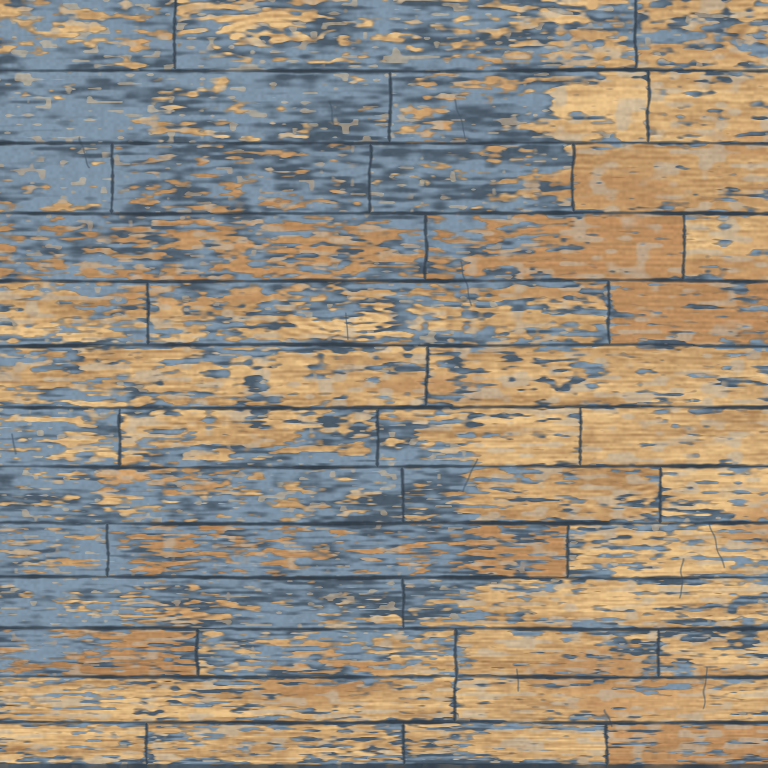
Reproduce this texture procedurally as a WebGL 1 fragment shader.

```glsl
precision highp float;
uniform vec2 u_resolution;

const float ROW_BASE = 0.0543;      // height of the lowest row
const float ROW_GROWTH = 0.00176;   // rows get taller upwards
const float ROW_START = 0.003;
const float PLANK_LENGTH = 0.6;
const float SHORT_PLANKS = 0.14;    // share of planks cut in two
const float SEAM_HALF = 0.0021;
const float JOINT_HALF = 0.0018;
const float BARE_BIAS = -0.135;
const float PAINTED_BIAS = 0.1;
const float FLAKE_SOFTNESS = 0.05;
const vec2 FLAKE_SCALE = vec2(46.0, 160.0);
const vec2 STREAK_SCALE = vec2(15.0, 185.0);
const int SCRATCHES = 12;

const vec3 WOOD_LIGHT = vec3(0.92, 0.77, 0.55);
const vec3 WOOD_DARK = vec3(0.58, 0.43, 0.29);
const vec3 WOOD_RED = vec3(0.69, 0.50, 0.34);
const vec3 FILM = vec3(0.48, 0.43, 0.38);
const vec3 PALE = vec3(0.74, 0.71, 0.66);
const vec3 PAINT_DARK = vec3(0.28, 0.34, 0.40);
const vec3 PAINT_LIGHT = vec3(0.49, 0.58, 0.66);
const vec3 SEAM = vec3(0.20, 0.24, 0.28);

float hash(vec2 p) {
  return fract(sin(dot(p, vec2(127.1, 311.7))) * 43758.5453);
}

float noise(vec2 p) {
  vec2 i = floor(p), f = fract(p);
  f = f * f * (3.0 - 2.0 * f);
  return mix(mix(hash(i), hash(i + vec2(1.0, 0.0)), f.x),
             mix(hash(i + vec2(0.0, 1.0)), hash(i + 1.0), f.x), f.y);
}

float segmentDistance(vec2 p, vec2 a, vec2 b) {
  vec2 pa = p - a, ba = b - a;
  return length(pa - ba * clamp(dot(pa, ba) / dot(ba, ba), 0.0, 1.0));
}

float line(float d, float halfWidth, float px) {
  return 1.0 - smoothstep(halfWidth - px, halfWidth + px, d);
}

void main() {
  vec2 uv = gl_FragCoord.xy / u_resolution;
  float px = 1.0 / min(u_resolution.x, u_resolution.y);

  // Rows, foreshortened towards the bottom
  float y = max(uv.y - ROW_START + 0.003 * (noise(uv * vec2(5.0, 9.0)) - 0.5), 0.0);
  float t = (sqrt(ROW_BASE * ROW_BASE + 4.0 * ROW_GROWTH * y) - ROW_BASE) / (2.0 * ROW_GROWTH);
  float row = floor(t), across = fract(t);
  float seamDist = min(across, 1.0 - across) * (ROW_BASE + 2.0 * ROW_GROWTH * t);

  // Staggered planks, some cut short
  float stagger = 0.35 + 0.57 * mod(row, 2.0) + 0.24 * (hash(vec2(row, 4.0)) - 0.5);
  float s = uv.x / PLANK_LENGTH - stagger + 0.006 * (noise(uv * vec2(3.0, 40.0)) - 0.5);
  float plank = floor(s), along = fract(s);
  float jointDist = min(along, 1.0 - along) * PLANK_LENGTH;
  if (hash(vec2(plank, row + 31.0)) < SHORT_PLANKS) {
    jointDist = min(jointDist, abs(along - 0.56) * PLANK_LENGTH);
    plank += 0.5 * step(0.56, along);
  }
  vec2 id = vec2(plank, row);
  float tone = hash(id + 7.3), kind = hash(id + 19.1);

  // Wood grain, with arched rings on some planks
  vec2 p = vec2(uv.x, t * 0.077) + vec2(kind, tone) * 9.0;
  float fine = noise(p * vec2(18.0, 330.0));
  float broad = noise(p * vec2(7.0, 60.0));
  float pores = noise(p * vec2(90.0, 300.0) + 8.0);
  vec2 arch = vec2(along - 0.2 - 0.6 * tone, (across - 0.4) * 0.55);
  float rings = sin(length(arch) * 150.0 + 6.0 * noise(p * vec2(12.0, 45.0)));
  rings *= step(0.7, kind) * (1.0 - smoothstep(0.1, 0.36, length(arch)));
  float shade = 0.2 + 0.45 * (fine - 0.5) + 0.55 * (broad - 0.4) + 0.35 * (pores - 0.5) + 0.2 * rings;
  vec3 wood = mix(WOOD_LIGHT, WOOD_DARK, clamp(shade + 0.2 * tone, 0.0, 1.0));
  float redness = max(smoothstep(0.75, 0.9, tone), 0.7 * smoothstep(0.6, 0.85, noise(uv * vec2(5.0, 16.0))));
  wood = mix(wood, WOOD_RED * (0.8 + 0.4 * fine), 0.65 * redness);

  // Broad zones of worn paint, with abrupt ends from row to row
  float band = 0.5 + 0.5 * cos(6.2832 * (uv.y - 0.27) / 0.56);
  float edge = 0.63 + 0.09 * step(0.62, uv.y) + 0.05 * (hash(vec2(row, 9.0)) - 0.5);
  float zone = (1.0 - smoothstep(edge - 0.02, edge + 0.02, uv.x)) * (0.14 + 0.86 * band);
  float leftStrip = 1.0 - smoothstep(0.16, 0.21, uv.x + 0.04 * (noise(uv * vec2(8.0, 40.0)) - 0.5));
  float bias = mix(BARE_BIAS, PAINTED_BIAS, zone) + 0.08 * leftStrip * (0.25 + 0.75 * band);
  bias += 0.2 * (noise(uv * vec2(6.0, 13.0) + 3.0) - 0.5) + 0.09 * (kind - 0.5);
  bias += 0.17 * exp(-min(seamDist, jointDist) / 0.005) + 0.05 * rings;

  // Flakes and thin streaks stretched along the grain
  vec2 q = p + vec2(0.0, 0.004) * (noise(p * vec2(22.0, 30.0)) - 0.5);
  float flakes = 0.40 * noise(q * FLAKE_SCALE) + 0.26 * noise(q * FLAKE_SCALE * 2.1 + 5.0)
               + 0.28 * noise(q * STREAK_SCALE + 2.0) + 0.20 * noise(q * FLAKE_SCALE * 0.4 + 11.0);
  float cover = flakes - 0.57 + bias;
  float painted = smoothstep(-FLAKE_SOFTNESS, FLAKE_SOFTNESS, cover);

  // Paint tone: streaked and mottled, lighter at the left
  float mottle = 0.36 * noise(uv * vec2(16.0, 40.0)) + 0.34 * noise(p * vec2(60.0, 230.0) + 4.0)
               + 0.30 * noise(p * vec2(20.0, 260.0) + 15.0);
  float lightness = smoothstep(0.3, 0.68, mottle + 0.08 * leftStrip + 0.3 * min(cover, 0.25) - 0.02);
  vec3 paint = mix(PAINT_DARK, PAINT_LIGHT, lightness);

  // Thin residue around the flakes and pale scuffs on the wood
  vec3 color = mix(wood, FILM, 0.55 * smoothstep(-0.11, -0.01, cover));
  float scuff = smoothstep(0.55, 0.8, noise(p * vec2(50.0, 140.0) + 21.0));
  color = mix(color, PALE, 0.55 * scuff);
  color = mix(color, paint, painted * 0.95);
  float chip = smoothstep(0.74, 0.86, noise(p * vec2(75.0, 210.0) + 33.0));
  color = mix(color, mix(wood, PALE, 0.5), 0.6 * chip * painted);

  // Scattered scratches across the grain
  for (int i = 0; i < SCRATCHES; i++) {
    float n = float(i);
    vec2 a = vec2(hash(vec2(n, 1.7)), hash(vec2(n, 5.2)));
    vec2 b = a + vec2(0.04 * (hash(vec2(n, 8.1)) - 0.5), 0.02 + 0.04 * hash(vec2(n, 2.9)));
    float d = segmentDistance(uv + 0.004 * (noise(uv * 70.0) - 0.5), a, b);
    color = mix(color, PAINT_DARK, 0.6 * line(d, 0.001, px));
  }

  // Dark ragged gaps between rows and at plank ends
  float wear = noise(vec2(uv.x * 22.0, floor(t + 0.5) * 7.0));
  float ragged = 0.0016 * (noise(uv * vec2(90.0, 240.0)) - 0.5);
  float gap = line(seamDist + ragged, SEAM_HALF * (0.6 + 0.7 * wear), 1.3 * px) * (0.6 + 0.4 * wear);
  gap = max(gap, 0.8 * line(jointDist + ragged, JOINT_HALF, 1.3 * px));
  color = mix(color, SEAM, gap);

  color *= 0.96 + 0.08 * noise(uv * 240.0);
  gl_FragColor = vec4(color, 1.0);
}
```
